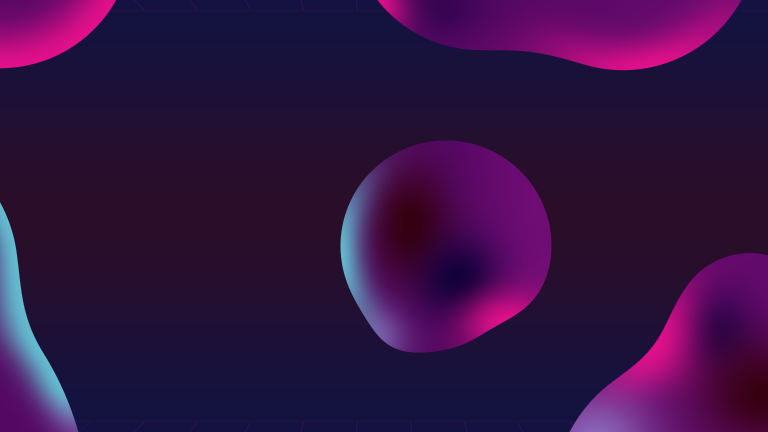
This background is drawn by a Shadertoy shader. Its source:

```glsl
// Glossy neon blobs floating over a dark navy and plum gradient with faint grid lines.

const vec3 NAVY = vec3(0.075, 0.07, 0.25);
const vec3 PLUM = vec3(0.165, 0.055, 0.16);
const vec3 PURPLE = vec3(0.33, 0.03, 0.39);
const vec3 VIOLET = vec3(0.44, 0.05, 0.46);
const vec3 PINK = vec3(0.88, 0.06, 0.54);
const vec3 CYAN = vec3(0.39, 0.73, 0.81);
const vec3 LILAC = vec3(0.54, 0.40, 0.72);
const vec3 MAROON = vec3(0.21, 0.0, 0.06);
const vec3 INDIGO = vec3(0.03, 0.0, 0.21);

float circle(vec2 p, vec2 centre, float radius) {
    return length(p - centre) - radius;
}

// Union with a rounded joint of size k.
float smoothUnion(float a, float b, float k) {
    float h = max(k - abs(a - b), 0.0) / k;
    return min(a, b) - h * h * k * 0.25;
}

float bell(float x, float centre, float width) {
    float t = (x - centre) / width;
    return exp(-t * t);
}

// Soft elliptical spot, 1 at its centre.
float glow(vec2 p, vec2 centre, vec2 size) {
    vec2 q = (p - centre) / size;
    return exp(-dot(q, q));
}

// Light that hugs the inside of an edge.
float rim(float d, float width) {
    return bell(min(d, 0.0), 0.0, width);
}

float coverage(float d, float pixel) {
    return clamp(0.5 - d / pixel, 0.0, 1.0);
}

// Round pebble: a circle with one dent and one bulge.
float pebble(vec2 p, vec2 centre) {
    vec2 q = p - centre;
    float angle = atan(q.y, q.x);
    float radius = 0.2442 - 0.0255 * bell(angle, -1.047, 0.436)
                          + 0.0208 * bell(angle, -2.06, 0.314);
    return length(q) - radius;
}

vec3 background(vec2 p, float middle, float pixel) {
    vec3 c = mix(PLUM, NAVY, smoothstep(0.0, 1.0, abs(p.y - 0.5) * 2.0));
    // Grid strips along the top and bottom, fanning out from the middle.
    float inset = 0.5 - abs(p.y - 0.5);
    float bandHeight = 0.0245;
    float column = (p.x - middle) / (1.0 - 1.7 * inset) / 0.1285;
    float lineX = abs(fract(column) - 0.5) * 0.1285;
    float lineY = abs(inset - bandHeight);
    float upright = coverage(lineX - 0.001, pixel) * step(inset, bandHeight);
    float level = coverage(lineY - 0.0008, pixel);
    return mix(c, VIOLET, max(upright * 0.4, level * 0.2));
}

vec3 pebbleColour(vec2 p, float d) {
    vec3 c = mix(PURPLE, VIOLET, smoothstep(1.0, 1.27, p.x));
    c = mix(c, MAROON, glow(p, vec2(0.95, 0.48), vec2(0.09, 0.13)));
    c = mix(c, INDIGO, glow(p, vec2(1.067, 0.34), vec2(0.09, 0.10)));
    c = mix(c, PINK, glow(p, vec2(1.175, 0.25), vec2(0.11, 0.075)));
    c = mix(c, LILAC, 0.7 * glow(p, vec2(0.87, 0.22), vec2(0.07)));
    return mix(c, CYAN, rim(d, 0.055) * glow(p, vec2(0.775, 0.41), vec2(0.12, 0.20)));
}

vec3 topRightColour(vec2 p, float d) {
    vec3 c = mix(PURPLE, VIOLET, smoothstep(1.1, 1.7, p.x) * 0.6);
    c = mix(c, INDIGO, 0.4 * glow(p, vec2(1.02, 0.98), vec2(0.10, 0.07)));
    float lit = glow(p, vec2(1.50, 0.85), vec2(0.24, 0.20))
              + glow(p, vec2(0.87, 1.0), vec2(0.08));
    return mix(c, PINK, rim(d, 0.07) * min(lit, 1.0));
}

vec3 bottomRightColour(vec2 p, float d) {
    vec3 c = mix(PURPLE, VIOLET, 0.5);
    c = mix(c, INDIGO, 0.6 * glow(p, vec2(1.66, 0.23), vec2(0.08, 0.10)));
    c = mix(c, MAROON, glow(p, vec2(1.77, 0.09), vec2(0.15, 0.12)));
    c = mix(c, PINK, rim(d, 0.075) * glow(p, vec2(1.51, 0.20), vec2(0.13, 0.17)));
    return mix(c, LILAC, glow(p, vec2(1.38, -0.02), vec2(0.13, 0.11)));
}

void mainImage(out vec4 fragColor, in vec2 fragCoord) {
    float pixel = 1.0 / iResolution.y;
    vec2 p = fragCoord * pixel;
    vec3 c = background(p, 0.5 * iResolution.x * pixel, pixel);

    // Top left
    float d = circle(p, vec2(0.0, 1.15), 0.308);
    c = mix(c, mix(PURPLE, PINK, rim(d, 0.09)), coverage(d, pixel));

    // Top right
    d = smoothUnion(circle(p, vec2(1.111, 1.185), 0.301),
                    circle(p, vec2(1.442, 1.150), 0.3125), 0.116);
    c = mix(c, topRightColour(p, d), coverage(d, pixel));

    // Left
    d = smoothUnion(circle(p, vec2(-0.294, 0.370), 0.3356),
                    circle(p, vec2(-0.498, -0.192), 0.706), 0.104);
    vec3 edge = mix(LILAC, CYAN, smoothstep(-0.05, 0.12, p.y));
    c = mix(c, mix(PURPLE, edge, rim(d, 0.06) * smoothstep(-0.1, 0.1, p.y)), coverage(d, pixel));

    // Bottom right
    d = smoothUnion(circle(p, vec2(1.736, 0.236), 0.178),
                    circle(p, vec2(1.620, -0.157), 0.340), 0.162);
    c = mix(c, bottomRightColour(p, d), coverage(d, pixel));

    // Centre
    d = pebble(p, vec2(1.0324, 0.4306));
    c = mix(c, pebbleColour(p, d), coverage(d, pixel));

    fragColor = vec4(c, 1.0);
}
```
